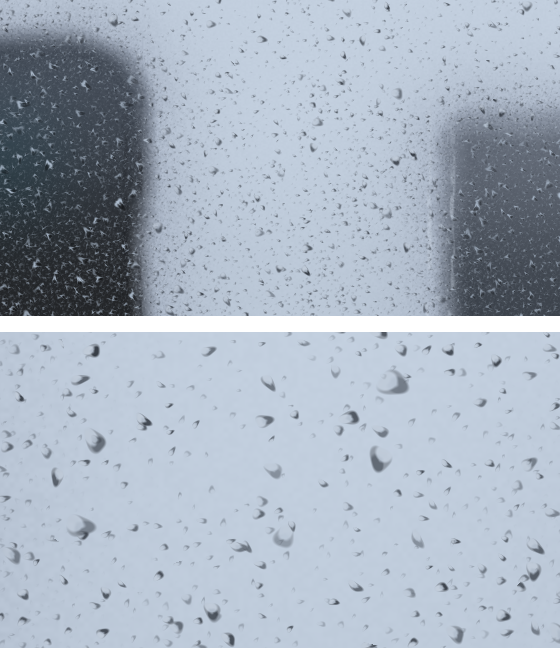
Top: the whole. Bottom: its middle third, enlarged.
Write a Shadertoy shader that draws this texture.

```glsl
// Rain drops on a window, in front of a pale sky and two blurred dark buildings.
// The view is made of soft rounded boxes; drops come from jittered grids of
// shrinking cells, each drop holding a dark upper and a bright lower crescent.

float hash(vec2 p) {
    return fract(sin(dot(p, vec2(127.1, 311.7))) * 43758.5453);
}

float noise(vec2 p) {
    vec2 i = floor(p), f = fract(p);
    f = f * f * (3.0 - 2.0 * f);
    return mix(mix(hash(i), hash(i + vec2(1, 0)), f.x),
               mix(hash(i + vec2(0, 1)), hash(i + vec2(1, 1)), f.x), f.y);
}

mat2 rotation(float a) {
    return mat2(cos(a), sin(a), -sin(a), cos(a));
}

float roundedBox(vec2 p, vec2 halfSize, float r) {
    vec2 d = abs(p) - halfSize + r;
    return length(max(d, 0.0)) + min(max(d.x, d.y), 0.0) - r;
}

// Coverage of the dark (x) and bright (y) crescents of the drop in one cell
vec2 dropCrescents(vec2 p, float cell, float density, float roughness, float seed) {
    vec2 g = p / cell, id = floor(g) + seed * 17.0;
    if (hash(id) > density) return vec2(0);
    vec2 jitter = vec2(hash(id + 3.1), hash(id + 7.7)) - 0.5;
    float size = mix(0.13, 0.27, pow(hash(id + 5.3), 1.6));
    vec2 q = (fract(g) - 0.5 - 0.44 * jitter) / size;
    q = rotation((hash(id + 9.2) - 0.5) * 1.7) * q;
    q.x *= mix(1.05, 2.0, hash(id + 2.4));

    // Uneven outline
    float a = atan(q.y, q.x + 1e-5), phase = 6.28 * hash(id + 6.6);
    q *= 1.0 + roughness * (sin(3.0 * a + phase) + 0.5 * sin(2.0 * a - phase));

    float blur = 1.1 / (iResolution.y * cell * size) + 0.08;
    float body = smoothstep(1.0 + blur, 1.0 - blur, length(q));
    vec2 lean = vec2(0.9 * (hash(id + 8.5) - 0.5), 0.5);
    float upper = smoothstep(0.8 - blur, 0.8 + blur, length(q + lean));
    float lower = smoothstep(0.8 - blur, 0.8 + blur, length(q - lean));
    float strength = mix(0.35, 1.0, hash(id + 4.8));
    return body * strength * vec2(upper + 0.15, lower);
}

void mainImage(out vec4 fragColor, in vec2 fragCoord) {
    vec2 p = fragCoord / iResolution.y;
    p.x *= 1.7778 * iResolution.y / iResolution.x;

    // Blurred buildings and the mist around them
    float wobble = 0.03 * (noise(p * 9.0) - 0.5);
    float leftDist = roundedBox(p - vec2(-0.04, 0.19), vec2(0.5, 0.7), 0.25) + wobble;
    float rightDist = roundedBox(p - vec2(1.92, 0.1), vec2(0.5, 0.52), 0.1) + wobble;
    float left = smoothstep(0.05, -0.06, leftDist);
    float right = smoothstep(0.06, -0.08, rightDist);
    float building = max(left, right);
    float edge = min(leftDist, rightDist);
    float mist = exp(-max(edge, 0.0) / 0.11);
    float rim = exp(-abs(edge) / 0.07);

    vec3 color = mix(vec3(0.765, 0.815, 0.875), vec3(0.70, 0.75, 0.81),
                     0.45 * smoothstep(0.7, 0.0, p.y));
    color = mix(color, vec3(0.61, 0.65, 0.72), 0.85 * mist);
    vec3 leftColor = mix(vec3(0.14, 0.148, 0.16), vec3(0.27, 0.30, 0.345),
                         smoothstep(0.05, 0.8, p.y));
    leftColor += vec3(-0.03, 0.01, 0.015) * exp(-20.0 * dot(p - vec2(0, 0.48), p - vec2(0, 0.48)));
    vec3 rightColor = mix(vec3(0.24, 0.265, 0.30), vec3(0.39, 0.42, 0.47),
                          smoothstep(0.0, 0.6, p.y));
    color = mix(color, leftColor, left);
    color = mix(color, rightColor, right);

    // Water trails running down beside the buildings
    for (int i = 0; i < 4; i++) {
        float k = float(i);
        float x = (i < 2 ? 0.40 + 0.045 * k : 1.21 + 0.075 * k);
        x += 0.012 * (noise(vec2(p.y * 7.0, k * 5.0)) - 0.5);
        float trail = smoothstep(0.012, 0.002, abs(p.x - x)) * smoothstep(0.85, 0.3, p.y);
        trail *= smoothstep(0.25, 0.75, noise(vec2(p.x * 90.0, p.y * 30.0 + k)));
        color = mix(color, i < 2 ? vec3(0.13, 0.14, 0.16) : vec3(0.78, 0.82, 0.87), 0.45 * trail);
    }

    // Drops, from large and sparse to fine condensation
    float wet = 0.13 + 0.16 * smoothstep(1.0, 0.1, p.y) + 0.28 * mist;
    wet *= 0.65 + 0.7 * noise(p * 6.0 + 20.0);
    vec3 glint = mix(vec3(0.81, 0.85, 0.90), vec3(0.69, 0.75, 0.82), building);
    vec3 shadow = mix(vec3(0.20, 0.225, 0.26), color * 0.45, building);
    float cell = 0.0105;
    for (int i = 0; i < 5; i++) {
        float k = float(i);
        float coarse = k / 4.0;
        vec2 grid = rotation(0.35 + 0.55 * k) * p + 4.0 + k;
        float density = wet * mix(1.9, 1.0, coarse);
        vec2 drop = dropCrescents(grid, cell, density, mix(0.12, 0.26, building), k);
        float amount = mix(0.25 * mist + 0.5 * rim, 1.0, smoothstep(0.0, 0.6, coarse));
        color = mix(color, shadow, clamp(drop.x * amount * mix(0.85, 0.6, building), 0.0, 1.0));
        color = mix(color, glint, clamp(drop.y * amount * mix(0.6, 0.95, building), 0.0, 1.0));
        cell *= 1.56;
    }

    // Fine grain of the fogged glass
    color += (noise(p * 190.0) - 0.5) * (0.012 + 0.09 * rim);
    fragColor = vec4(clamp(color, 0.0, 1.0), 1.0);
}
```
